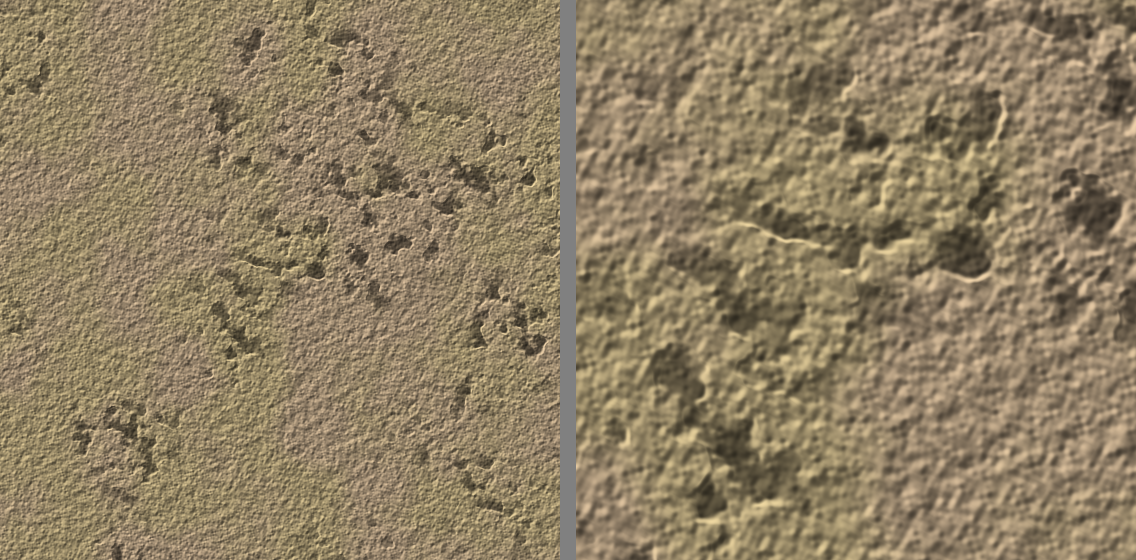
Left, the full canvas; right, a detail of the centre.
Give the GLSL for this texture, as a Shadertoy shader.

```glsl
// Weathered sandy stone: a fine grained height field with patches of small broken
// pits, lit from the upper left. Relief shading comes from the slope of the height
// along the light, then tints a warm base colour.

const vec3 STONE = vec3(0.582, 0.520, 0.402);
const vec3 OLIVE_TINT = vec3(0.995, 1.005, 0.97);
const vec3 ROSE_TINT = vec3(1.005, 0.985, 1.04);
const vec2 LIGHT_DIR = vec2(-0.68, 0.73);
const float SLOPE_STEP = 0.0012;

float hash(vec2 p) {
    return fract(sin(dot(p, vec2(127.1, 311.7))) * 43758.5);
}

vec2 rotate(vec2 p, float angle) {
    float c = cos(angle), s = sin(angle);
    return vec2(c * p.x - s * p.y, s * p.x + c * p.y);
}

float noise(vec2 p) {
    vec2 cell = floor(p);
    vec2 f = fract(p);
    vec2 w = f * f * (3.0 - 2.0 * f);
    float low = mix(hash(cell), hash(cell + vec2(1.0, 0.0)), w.x);
    float high = mix(hash(cell + vec2(0.0, 1.0)), hash(cell + vec2(1.0, 1.0)), w.x);
    return mix(low, high, w.y);
}

// Layered noise with a mean of one half.
float fbm(vec2 p, int octaves) {
    float sum = 0.0, total = 0.0, amplitude = 0.5;
    for (int i = 0; i < octaves; i++) {
        sum += amplitude * noise(p);
        total += amplitude;
        amplitude *= 0.5;
        p = rotate(p, 0.65) * 2.03 + 17.3;
    }
    return sum / total;
}

// One layer of bumps whose slope does not depend on its frequency.
float bumps(vec2 p, float frequency, float angle) {
    return noise(rotate(p, angle) * frequency + 31.7) / frequency;
}

float crust(vec2 p) {
    return fbm(rotate(p, 0.4) * 46.0 + 5.2, 3);
}

// Fine grain everywhere, small ragged pits where the surface is rough.
float height(vec2 p, float rough) {
    float grain = bumps(p, 290.0, 0.5) + 0.85 * bumps(p, 165.0, 1.1)
                + 0.45 * bumps(p, 80.0, 0.2);
    float ledge = smoothstep(0.32, 0.50, crust(p));
    return grain + 0.0068 * rough * ledge;
}

float slopeToLight(vec2 p, float rough) {
    vec2 offset = LIGHT_DIR * SLOPE_STEP;
    return (height(p - offset, rough) - height(p + offset, rough)) / (2.0 * SLOPE_STEP);
}

void mainImage(out vec4 fragColor, in vec2 fragCoord) {
    vec2 uv = fragCoord / iResolution.y;

    // Broad patches of roughness and soft, mottled colour
    float rough = mix(0.08, 1.0, smoothstep(0.40, 0.70, fbm(uv * 6.0 + 2.6, 5)));
    float tint = smoothstep(0.3, 0.7, fbm(uv * 9.0 + 41.0, 5));

    // Relief shading with soft limits, darker inside the pits
    float relief = 0.39 * slopeToLight(uv, rough);
    float tone = 1.0 + 0.66 * tanh(relief / 0.66);
    float pit = 1.0 - smoothstep(0.26, 0.42, crust(uv));
    tone *= 1.0 - 0.5 * rough * pit;

    vec3 colour = STONE * mix(OLIVE_TINT, ROSE_TINT, tint) * tone;
    fragColor = vec4(clamp(colour, 0.0, 1.0), 1.0);
}
```
